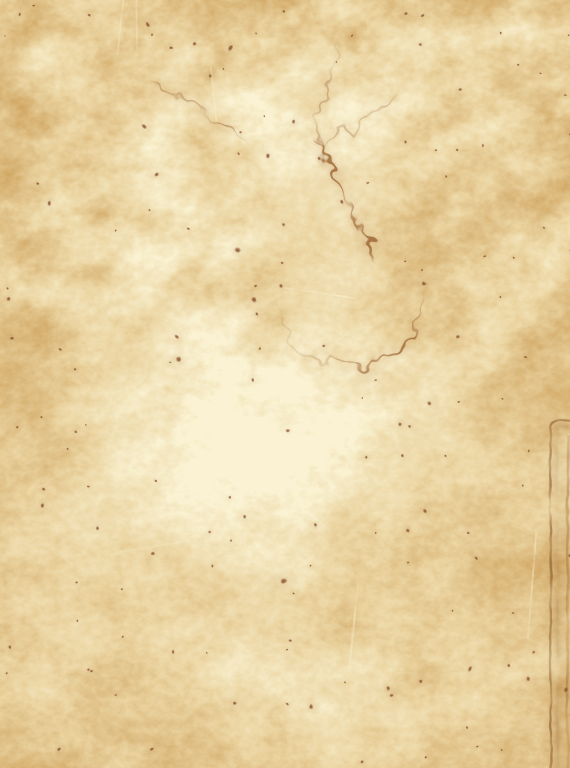
Give the GLSL for this texture, as a WebGL 2 fragment shader.

```glsl
#version 300 es
precision highp float;
// Aged parchment with cloudy mottling, tide marks, specks, scratches and a worn flap.
uniform vec2 u_resolution;
out vec4 fragColor;

vec2 hash2(vec2 cell) {
    uvec2 h = uvec2(ivec2(cell) + 4096) * uvec2(1597u, 3571u);
    uint n = (h.x ^ h.y) * 2747u + h.x;
    n = (n ^ (n >> 13u)) * 48271u;
    n ^= n >> 15u;
    uint m = n * 69621u;
    m ^= m >> 14u;
    return vec2(n & 65535u, m & 65535u) / 65535.0;
}

float cornerSlope(vec2 cell, vec2 offset) {
    float angle = 6.2832 * hash2(cell).x;
    return dot(vec2(cos(angle), sin(angle)), offset);
}

float gradientNoise(vec2 p) {
    vec2 i = floor(p), f = p - i, e = vec2(1, 0);
    vec2 u = f * f * f * (f * (f * 6.0 - 15.0) + 10.0);
    return mix(mix(cornerSlope(i, f), cornerSlope(i + e, f - e), u.x),
               mix(cornerSlope(i + e.yx, f - e.yx), cornerSlope(i + 1.0, f - 1.0), u.x), u.y);
}

float fbm(vec2 p) {
    float sum = 0.0, amp = 1.0;
    for (int i = 0; i < 4; i++) {
        sum += amp * gradientNoise(p);
        p = mat2(1.6, 1.2, -1.2, 1.6) * p + 17.3;
        amp *= 0.55;
    }
    return sum;
}

// x: distance to the segment, y: position along it
vec2 segment(vec2 p, vec2 a, vec2 b) {
    float h = clamp(dot(p - a, b - a) / dot(b - a, b - a), 0.0, 1.0);
    return vec2(length(p - mix(a, b, h)), h);
}

// Thin stain with a soft halo, fading towards both ends
float crease(vec2 p, vec2 a, vec2 b) {
    vec2 s = segment(p, a, b);
    float fade = smoothstep(0.0, 0.12, s.y) * smoothstep(1.0, 0.75, s.y);
    return fade * (0.7 * smoothstep(0.003, 0.0005, s.x) + 0.22 * exp(-s.x * 130.0));
}

float blob(vec2 p, vec2 centre, float radius) {
    vec2 d = (p - centre) / radius;
    return exp(-dot(d, d));
}

vec3 paperColour(float tone) {
    vec3 mid = vec3(0.92, 0.83, 0.63);
    return tone < 0.0 ? mix(mid, vec3(0.82, 0.66, 0.40), min(-tone / 2.1, 1.4))
                      : mix(mid, vec3(0.96, 0.91, 0.76), min(tone / 1.3, 1.5));
}

void main() {
    vec2 p = gl_FragCoord.xy / u_resolution.y;
    vec2 warp = vec2(gradientNoise(p * 22.0), gradientNoise(p * 22.0 + 40.0)) * 0.022
              + vec2(gradientNoise(p * 75.0), gradientNoise(p * 75.0 + 60.0)) * 0.012;
    vec2 w = p + warp;

    // Broad light centre and darker margins
    vec2 q = (p - vec2(0.36, 0.5)) / vec2(0.37, 0.5);
    float tone = 0.12 + 1.15 * (0.6 - dot(q, q));
    tone += 0.5 * blob(w, vec2(0.33, 0.42), 0.16) - 0.9 * blob(w, vec2(0.54, 0.69), 0.06);

    // Pale washed pool
    float pool = segment(w, vec2(0.45, 0.62), vec2(0.41, 0.76)).x - 0.075;
    float washed = smoothstep(0.035, -0.035, pool);
    tone += 0.35 * washed;

    // Clouds, slanted mottling and fibre grain
    vec2 slanted = mat2(0.85, -0.3, 0.25, 1.15) * p;
    tone += 1.8 * fbm(slanted * 4.0 + 3.0);
    float patchy = 0.65 + 0.7 * smoothstep(0.35, 0.75, p.y + 0.5 * gradientNoise(p * 5.0 + 9.0));
    tone += 1.25 * patchy * (1.0 - 0.6 * washed) * fbm(slanted * 15.0 + 31.0);
    tone += 0.65 * fbm(p * vec2(75.0, 95.0) + 7.0);
    vec3 colour = paperColour(tone);

    // Jagged tide marks
    vec2 r = w - vec2(0.456, 0.609);
    float rim = abs(length(r) - 0.091);
    float lower = smoothstep(0.03, -0.06, r.y) * (0.35 + 0.65 * smoothstep(-0.04, 0.0, r.x));
    float stain = lower * (0.55 * smoothstep(0.003, 0.0005, rim) + 0.15 * exp(-rim * 130.0));
    stain += crease(w, vec2(0.405, 0.82), vec2(0.505, 0.64));
    stain += 0.6 * crease(w, vec2(0.19, 0.905), vec2(0.33, 0.81));
    stain += 0.35 * crease(w, vec2(0.41, 0.79), vec2(0.435, 0.95));
    stain += 0.35 * crease(w, vec2(0.41, 0.80), vec2(0.53, 0.88));
    stain *= clamp(0.85 + 1.3 * gradientNoise(p * 30.0 + 80.0), 0.25, 1.2);
    colour = mix(colour, vec3(0.62, 0.40, 0.20), clamp(stain, 0.0, 0.85));

    // Specks, from few large to many small
    for (int i = 0; i < 3; i++) {
        float scale = 7.0 * exp2(float(i));
        vec2 cell = floor(p * scale), id = cell + float(i) * 91.0;
        vec2 size = hash2(id + 300.0);
        vec2 spot = (cell + 0.15 + 0.7 * hash2(id)) / scale;
        float radius = mix(0.001, 0.0042, size.y * size.y) / (1.0 + 0.5 * float(i));
        float d = length(p + warp * 0.25 - spot);
        float speck = smoothstep(radius + 0.0015, radius * 0.4, d) + 0.2 * exp(-d / (radius * 2.0));
        colour = mix(colour, vec3(0.50, 0.27, 0.13), 0.65 * speck * step(size.x, 0.2));
    }

    // Faint pale scratches, mostly upright
    for (int i = 0; i < 7; i++) {
        vec2 start = hash2(vec2(i, 501)) * vec2(0.7, 1.0), way = hash2(vec2(i, 777)) - 0.5;
        vec2 reach = i % 3 == 2 ? vec2(0.09, 0.03 * way.x) : vec2(0.03 * way.x, 0.1 + 0.08 * way.y);
        float line = smoothstep(0.002, 0.0003, segment(p, start, start + reach).x);
        colour = mix(colour, vec3(0.98, 0.94, 0.82), line * (0.35 + 0.5 * gradientNoise(p * 40.0)));
    }

    // Worn flap at the lower right
    vec2 box = abs(p + warp * 0.12 - vec2(0.817, 0.1)) - vec2(0.088, 0.341);
    float flap = length(max(box, 0.0)) + min(max(box.x, box.y), 0.0) - 0.012;
    float wear = clamp(0.75 + 1.2 * gradientNoise(p * vec2(60.0, 25.0)), 0.2, 1.0);
    float edge = 0.6 * smoothstep(0.0025, 0.0005, abs(flap)) + 0.3 * exp(-abs(flap + 0.009) * 170.0)
               + 0.35 * smoothstep(0.003, 0.0005, abs(flap + 0.022));
    colour = mix(colour, vec3(0.55, 0.36, 0.17), clamp(edge * wear, 0.0, 0.8));

    fragColor = vec4(clamp(colour, 0.0, 1.0), 1.0);
}
```
